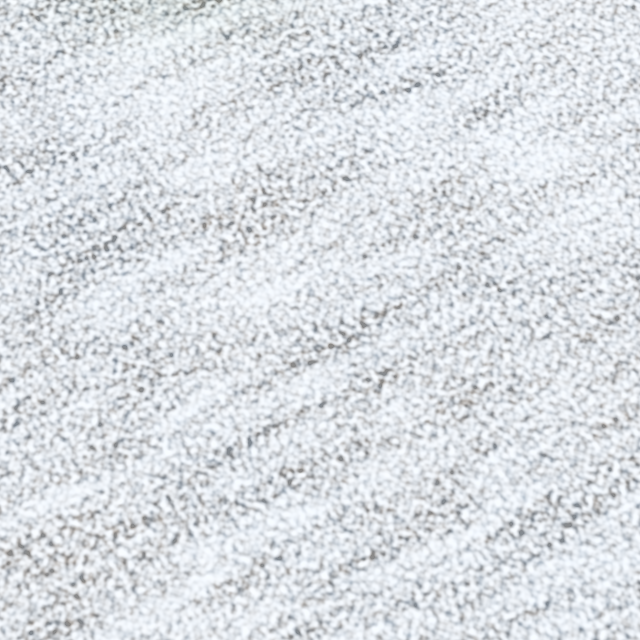
A three.js fragment shader for this texture:

```glsl
// Wind-swept snow: fine grey-brown speckle gathered in soft diagonal streaks.
varying vec2 vUv;

const float STREAK_ANGLE = 0.45;
const vec3 COOL_TINT = vec3(0.0, 0.017, 0.037);
const vec3 WARM_SHIFT = vec3(0.03, 0.0, -0.03);
const vec3 MOSS_SHIFT = vec3(-0.008, 0.002, -0.02);

float hash(vec2 cell) {
  vec3 p = fract(vec3(cell.xyx) * 0.1031);
  p += dot(p, p.yzx + 33.33);
  return fract((p.x + p.y) * p.z);
}

vec2 rotate(vec2 p, float angle) {
  float c = cos(angle), s = sin(angle);
  return vec2(c * p.x + s * p.y, c * p.y - s * p.x);
}

// Slope of a random unit gradient at a lattice corner.
float corner(vec2 cell, vec2 offset) {
  float angle = 6.2832 * hash(cell);
  return dot(vec2(cos(angle), sin(angle)), offset);
}

float gradientNoise(vec2 p) {
  vec2 i = floor(p), f = fract(p);
  vec2 w = f * f * f * (f * (f * 6.0 - 15.0) + 10.0);
  vec2 e = vec2(1.0, 0.0);
  float low = mix(corner(i, f), corner(i + e.xy, f - e.xy), w.x);
  float high = mix(corner(i + e.yx, f - e.yx), corner(i + e.xx, f - e.xx), w.x);
  return mix(low, high, w.y);
}

// Two turned layers hide the lattice; the result has about unit deviation.
float grain(vec2 p, float frequency) {
  float coarse = gradientNoise(rotate(p, 0.7) * frequency + 211.0);
  float fine = gradientNoise(rotate(p, -0.35) * frequency * 1.4 + 467.0);
  return 3.5 * (coarse + fine);
}

// Ridges along the wind, at three widths.
float streaks(vec2 p) {
  vec2 q = rotate(p, STREAK_ANGLE);
  q.y += 0.02 * gradientNoise(p * 3.0 + 31.0);
  float broad = gradientNoise(q * vec2(3.0, 8.0) + 53.0);
  float bands = gradientNoise(q * vec2(4.0, 23.0) + 87.0);
  float thin = gradientNoise(q * vec2(9.0, 42.0) + 129.0);
  return 0.4 * broad + 0.9 * bands + 0.75 * thin;
}

float patchAt(vec2 p, vec2 center, vec2 radius) {
  vec2 d = (p - center) / radius;
  return exp(-dot(d, d));
}

// Snow brightness: gentle in the lights, with a longer dark tail.
float snowTone(float level) {
  level = clamp(level, -3.0, 2.6);
  return 0.868 + 0.076 * level - 0.0135 * level * level;
}

void main() {
  // Grains grow a little toward the near, lower edge.
  vec2 grainPos = vUv * (0.92 + 0.14 * vUv.y);
  float speckle = grain(grainPos, 84.0);
  float streak = streaks(vUv);

  // Bare ground at the upper left, deeper snow at the upper right.
  float bare = patchAt(vUv, vec2(0.27, 1.02), vec2(0.2, 0.09));
  float deep = patchAt(vUv, vec2(0.84, 0.88), vec2(0.3, 0.22));

  float contrast = 0.88 - 0.4 * streak + 0.1 * bare;
  float level = speckle * contrast + 1.5 * streak - 0.9 * bare + 0.25 * deep;
  float tone = snowTone(level);

  // Brownish grains in the dark streaks, cooler snow between them.
  float hue = gradientNoise(grainPos * 65.0 + 311.0)
            + 0.4 * gradientNoise(vUv * 4.0 + 17.0) - 0.4 * streak;
  float darkness = smoothstep(0.95, 0.65, tone);
  vec3 color = vec3(tone) + COOL_TINT;
  color += WARM_SHIFT * hue * (0.3 + 1.1 * darkness);
  color += MOSS_SHIFT * bare;

  gl_FragColor = vec4(clamp(color, 0.0, 1.0), 1.0);
}
```
